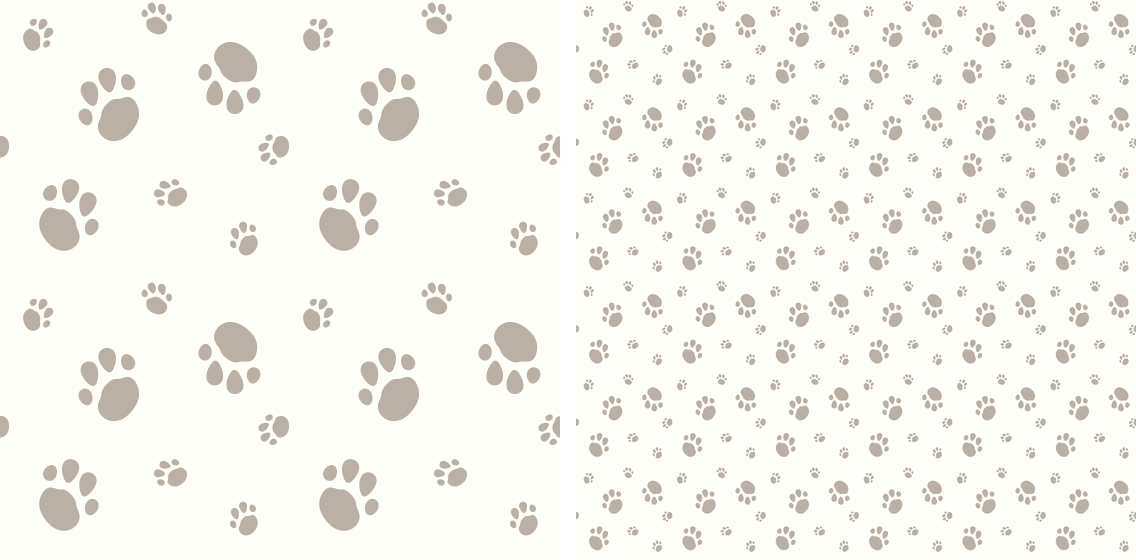
Left: one tile. Right: repeated 3 by 3.
This pattern is drawn by a Shadertoy shader. Its source:

```glsl
// Scattered taupe paw prints on warm white, two tiles across and two down.
// One paw (a dented polar pad and four egg-shaped toes) is placed eight times
// per tile with its own turn, size and mirroring; offsets wrap at tile edges.

#define REPEATS 2.0
#define TILE 384.0              // length units along one tile side
#define PAD_RADIUS 28.3
#define PAD_STRETCH 3.6
#define PAD_AXIS 127.0          // degrees
#define PAPER vec3(1.0, 1.0, 0.976)
#define TAUPE vec3(0.728, 0.692, 0.651)

// Paw placement: centre x, centre y, turn in degrees, scale (negative mirrors)
const vec4 PAWS[8] = vec4[8](
    vec4(162.0, 221.0,   0.0, -1.02),
    vec4( 82.0,  70.0,   0.0,  1.0),
    vec4(323.0, 298.0, 194.0,  1.0),
    vec4( 44.0, 329.3, -19.0,  0.475),
    vec4(215.0, 349.0,  30.0,  0.46),
    vec4(385.0, 183.0, 139.0,  0.46),
    vec4(243.0, 114.0,  94.0,  0.46),
    vec4(340.3,  47.7,   0.0, -0.47));

// Toe centre and half size, then clockwise tilt in degrees and taper
const vec4 TOES[4] = vec4[4](
    vec4(-13.0, 49.5,  9.2, 11.2),
    vec4( 14.0, 52.0, 11.2, 16.5),
    vec4( 37.5, 33.5, 11.0, 17.0),
    vec4( 43.5,  2.5,  9.0, 11.5));
const vec2 TOE_LEAN[4] = vec2[4](
    vec2(25.0, -0.12), vec2(11.0, 0.3), vec2(17.0, 0.3), vec2(22.0, 0.1));

vec2 turn(vec2 p, float degrees) {
    float a = radians(degrees), c = cos(a), s = sin(a);
    return vec2(c * p.x - s * p.y, s * p.x + c * p.y);
}

// Smooth periodic bump around a direction
float lobe(float angle, float degrees, float sharpness) {
    return exp(sharpness * (cos(angle - radians(degrees)) - 1.0));
}

// Main pad: oval with a dent above, a dent at the side and a fuller corner
float padDistance(vec2 p) {
    float angle = atan(p.y, p.x);
    float radius = PAD_RADIUS
        + PAD_STRETCH * cos(2.0 * (angle - radians(PAD_AXIS)))
        - 2.8 * lobe(angle, 95.0, 30.0)
        - 3.2 * lobe(angle, 3.0, 16.0)
        + 1.5 * lobe(angle, 122.0, 25.0);
    return length(p) - radius;
}

// Toe: ellipse whose width grows along its long axis
float eggDistance(vec2 p, vec2 halfSize, float taper) {
    float along = clamp(p.y / halfSize.y, -1.5, 1.5);
    vec2 r = vec2(halfSize.x * (1.0 + taper * along), halfSize.y);
    float k = length(p / r);
    return k * (k - 1.0) / max(length(p / (r * r)), 1e-4);
}

float pawDistance(vec2 p) {
    float d = padDistance(p);
    for (int i = 0; i < 4; i++) {
        vec2 q = turn(p - TOES[i].xy, TOE_LEAN[i].x);
        d = min(d, eggDistance(q, TOES[i].zw, TOE_LEAN[i].y));
    }
    return d;
}

void mainImage(out vec4 fragColor, in vec2 fragCoord) {
    vec2 p = fragCoord / iResolution.xy * REPEATS * TILE;
    float pixel = REPEATS * TILE / min(iResolution.x, iResolution.y);

    // Nearest wrapped copy of each paw
    float d = TILE;
    for (int i = 0; i < 8; i++) {
        vec4 paw = PAWS[i];
        vec2 q = p - paw.xy;
        q -= TILE * floor(q / TILE + 0.5);
        float size = abs(paw.w);
        q = turn(q, -paw.z) / size;
        q.x *= sign(paw.w);
        d = min(d, pawDistance(q) * size);
    }

    // Antialiased fill
    float ink = clamp(0.5 - d / pixel, 0.0, 1.0);
    fragColor = vec4(mix(PAPER, TAUPE, ink), 1.0);
}
```
